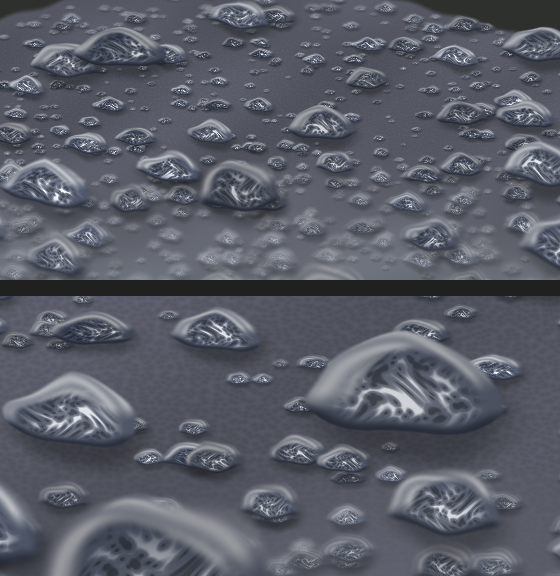
Top: the whole. Bottom: its middle third, enlarged.
Write a Shadertoy shader that draws this texture.

```glsl
// Water drops beading on slate-grey cloth, seen at a low angle with shallow focus.

const vec3 CLOTH_FAR  = vec3(0.335, 0.345, 0.39);
const vec3 CLOTH_NEAR = vec3(0.41, 0.425, 0.465);
const vec3 BACKDROP   = vec3(0.18, 0.19, 0.18);
const vec3 DEEP       = vec3(0.20, 0.23, 0.30);
const vec3 BODY       = vec3(0.44, 0.46, 0.51);
const vec3 RIM        = vec3(0.66, 0.67, 0.69);
const vec3 GLINT      = vec3(0.90, 0.91, 0.93);
const vec3 HAZE       = vec3(0.58, 0.59, 0.62);

const int   LAYERS      = 4;
const float SMALL_CELL  = 0.044;  // grid pitch of the finest drops
const float ROW_RATIO   = 0.62;   // rows are closer than columns
const float FOCUS_Y     = 0.64;   // height of the sharpest band
const float FOCUS_HALF  = 0.17;
const float SHARP_BLUR  = 0.0025;

vec2 hash2(vec2 p) {
    vec2 k = vec2(dot(p, vec2(127.1, 311.7)), dot(p, vec2(269.5, 183.3)));
    return fract(sin(k) * 43758.5);
}

// Distance to the nearest scattered point.
float cellNoise(vec2 p) {
    vec2 id = floor(p), f = fract(p);
    float nearest = 2.0;
    for (int j = -1; j <= 1; j++)
    for (int i = -1; i <= 1; i++) {
        vec2 o = vec2(i, j);
        nearest = min(nearest, length(o + hash2(id + o) - f));
    }
    return nearest;
}

// Top edge of the cloth: a hump falling away at both ends.
float horizon(float x) {
    return min(0.93 + 0.3 * x, 1.0 - 0.28 * (x - 1.42)) + 0.006 * sin(x * 31.0);
}

// Blur radius grows away from the focus band, most of all toward the viewer.
float blurAt(float y) {
    float near = max(FOCUS_Y - FOCUS_HALF - y, 0.0);
    float far = max(y - FOCUS_Y - FOCUS_HALF, 0.0);
    return SHARP_BLUR + 0.055 * near + 0.04 * far + 0.4 / iResolution.y;
}

vec3 clothColor(vec2 p) {
    vec3 col = mix(CLOTH_NEAR, CLOTH_FAR, smoothstep(0.0, 0.5, p.y));
    float mottle = sin(p.x * 5.0 + 2.0 * sin(p.y * 7.0)) + sin(p.y * 13.0 - p.x * 9.0);
    float focus = SHARP_BLUR / blurAt(p.y);
    float weave = cellNoise(p * vec2(110.0, 170.0)) - 0.5;
    return col * (1.0 + 0.04 * mottle + 0.16 * focus * weave);
}

void addDrop(inout vec3 col, vec2 p, vec2 center, float radius, vec2 seed) {
    float squash = mix(0.85, 0.62, smoothstep(0.15, 0.6, center.y)) * mix(0.85, 1.2, seed.y);
    float soft = min(blurAt(center.y) / (radius * squash), 1.6);

    // Dome on a shallow foot, its left flank drawn out into a tail
    vec2 q = (p - center) / (radius * vec2(1.0, squash));
    if (dot(q, q) > 9.0) return;
    float tail = seed.x * smoothstep(0.015, 0.06, radius);
    q.y += 0.2 * tail * q.x + 0.05 * sin(q.x * 5.0 + seed.x * 19.0);
    q.y *= 1.0 + 0.8 * tail * max(-q.x, 0.0);
    float e = length(vec2(q.x, q.y < 0.0 ? q.y * 2.3 : q.y));
    e += 0.04 * sin(q.x * 3.0 + q.y * 5.0 + seed.y * 23.0);

    // Contact shadow
    float shadow = 1.0 - smoothstep(0.6, 1.3 + 0.5 * soft, length((q - vec2(0.1, -0.2)) * vec2(1.0, 1.4)));
    col *= 1.0 - 0.3 * shadow / (1.0 + soft);

    float mask = 1.0 - smoothstep(1.0 - soft, 1.0 + soft, e);
    if (mask < 0.002) return;

    // Dark refracting core with a paler belly
    vec2 b = (q - vec2(0.3 - 0.3 * seed.y, 0.1)) * vec2(1.0, 1.5);
    float belly = exp(-4.0 * dot(b, b));
    vec3 shade = mix(DEEP, BODY, 0.1 + 0.6 * belly + 0.35 * seed.y);

    // Irregular refracted light, brightest in the belly
    vec2 r = q + 0.15 * sin(q.yx * 6.0 + seed * 20.0);
    float caustic = cellNoise(r * vec2(3.0, 4.0) + seed * 40.0) * cellNoise(r * vec2(8.0, 6.0) - seed * 30.0);
    float inner = 1.0 - smoothstep(0.5, 0.9, e);
    float fleck = smoothstep(0.16, 0.5, caustic) * inner * (0.4 + belly);
    shade = mix(shade, GLINT, clamp(fleck / (1.0 + 1.5 * soft), 0.0, 0.9));
    shade *= 1.0 - 0.35 * inner * (1.0 - smoothstep(0.03, 0.14, caustic));

    // Pale upper rim with streaks, dark lower edge
    float bandStart = 0.7 - 0.12 * sin(q.x * 3.0 + seed.y * 17.0);
    float edge = smoothstep(bandStart - 0.06 - 0.3 * soft, bandStart + 0.08 + 0.3 * soft, e);
    float upper = smoothstep(0.0, 0.4, q.y - 0.2 * q.x);
    float streak = 0.8 + 0.2 * sin(e * 26.0 + q.x * 5.0 + seed.x * 30.0);
    shade = mix(shade, RIM, edge * upper * streak);
    float lower = smoothstep(0.65, 0.95, e) * smoothstep(0.0, 0.22, -q.y);
    shade = mix(shade, DEEP * 0.65, 0.8 * lower);

    // Out-of-focus drops melt into a pale haze, each of its own brightness
    shade = mix(shade, HAZE, 0.55 * smoothstep(0.15, 0.9, soft));
    col = mix(col, shade * mix(0.88, 1.16, seed.x), mask);
}

void mainImage(out vec4 fragColor, in vec2 fragCoord) {
    vec2 p = fragCoord / iResolution.y;
    float cover = smoothstep(-0.012, 0.012, horizon(p.x) - p.y);
    vec3 col = mix(BACKDROP, clothColor(p), cover);

    // Drops from fine to large; far rows first so near ones overlap them
    for (int layer = 0; layer < LAYERS; layer++) {
        float level = float(layer);
        vec2 cell = SMALL_CELL * exp2(level) * vec2(1.0, ROW_RATIO);
        vec2 id = floor(p / cell);
        for (int j = 1; j >= -1; j--)
        for (int i = -1; i <= 1; i++) {
            vec2 n = id + vec2(i, j);
            vec2 place = hash2(n + 17.0 * level);
            vec2 seed = hash2(n + 41.3 + 29.0 * level);
            vec2 kind = hash2(n + 83.7 + 13.0 * level);
            vec2 center = (n + 0.2 + 0.6 * place) * cell;
            float share = min(0.2 + 0.18 * level, 0.58);
            if (kind.x > share || center.y > horizon(center.x) - 0.01) continue;
            float radius = cell.x * mix(0.18, 0.46, kind.y);
            addDrop(col, p, center, radius, seed);
        }
    }
    fragColor = vec4(col, 1.0);
}
```
